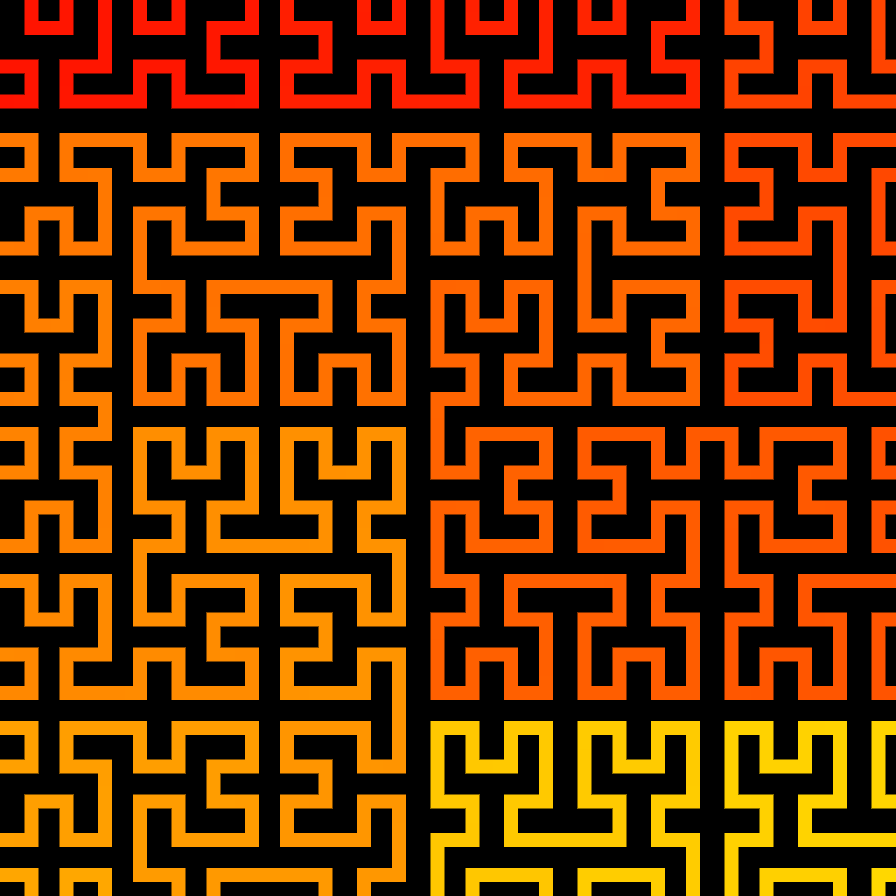
This pattern is drawn by a WebGL 2 fragment shader. Its source:

```glsl
#version 300 es
precision highp float;
// A window onto a Hilbert curve drawn as a thick square-cornered path on black.
// Each cell computes its index along the curve and links to the neighbours whose
// index differs by one; the index also drives a yellow to red gradient.

#define GRID 256.0                  // drawing units across the canvas
#define PITCH 10.525                // spacing of the path tracks
#define ORIGIN vec2(9.3, 8.825)     // first track, from the upper left
#define HALF_WIDTH 2.0              // half thickness of the path
#define BLOCK 32                    // cells along one side of a curve block
#define CORNER ivec2(26, 34)        // cell where the first block starts
#define GREEN_START 0.886           // green level at the start of the curve
#define GREEN_FALL 0.000596         // green lost per step along the curve

uniform vec2 u_resolution;
out vec4 fragColor;

// Position along the curve; blocks are stacked upwards.
int curveIndex(ivec2 cell) {
    ivec2 fromCorner = CORNER - cell;
    int x = fromCorner.y & (BLOCK - 1);
    int y = fromCorner.x & (BLOCK - 1);
    int index = (fromCorner.y / BLOCK) * BLOCK * BLOCK;
    for (int s = BLOCK / 2; s > 0; s /= 2) {
        int rx = (x & s) > 0 ? 1 : 0;
        int ry = (y & s) > 0 ? 1 : 0;
        index += s * s * ((3 * rx) ^ ry);
        if (ry == 0) {
            // Flip and transpose the sub-square.
            if (rx == 1) {
                x = BLOCK - 1 - x;
                y = BLOCK - 1 - y;
            }
            int swapped = x;
            x = y;
            y = swapped;
        }
    }
    return index;
}

// Distance to a square-ended bar from the cell centre towards dir.
float barDistance(vec2 q, vec2 dir) {
    float along = dot(q, dir);
    float across = abs(dot(q, vec2(-dir.y, dir.x)));
    return max(across, -along) - HALF_WIDTH;
}

void main() {
    vec2 uv = gl_FragCoord.xy / u_resolution;
    vec2 p = vec2(uv.x, 1.0 - uv.y) * GRID;

    // Cell and its centre, with tracks snapped to whole grid units
    vec2 cellId = floor((p - ORIGIN) / PITCH + 0.5);
    vec2 q = p - floor(ORIGIN + PITCH * cellId);
    ivec2 cell = ivec2(cellId);
    int index = curveIndex(cell);

    // Bars to the previous and next cells of the curve
    float dist = GRID;
    ivec2 dir = ivec2(1, 0);
    for (int k = 0; k < 4; k++) {
        if (abs(curveIndex(cell + dir) - index) == 1)
            dist = min(dist, barDistance(q, vec2(dir)));
        dir = ivec2(-dir.y, dir.x);
    }

    // Antialiased path, coloured by its index
    float pixel = GRID / min(u_resolution.x, u_resolution.y);
    float coverage = clamp(0.5 - dist / pixel, 0.0, 1.0);
    float green = clamp(GREEN_START - GREEN_FALL * float(index), 0.0, 1.0);
    fragColor = vec4(vec3(1.0, green, 0.0) * coverage, 1.0);
}
```
